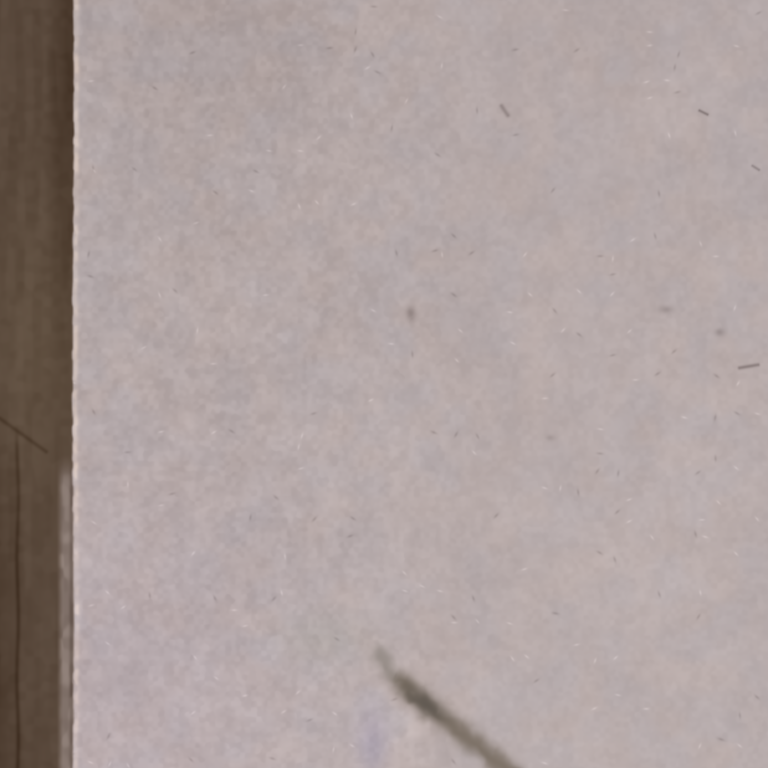
Write a Shadertoy shader that draws this texture.

```glsl
// Draws a pale mottled plaster wall with a dark wooden strip at the left and a diagonal scuff below.

vec2 hash2(vec2 cell) {
    vec3 p = fract(cell.xyx * vec3(0.1031, 0.1030, 0.0973));
    p += dot(p, p.yzx + 33.33);
    return fract((p.xx + p.yz) * p.zy);
}

// Smooth cellular noise: soft blobs around jittered points, centred near zero.
float cellular(vec2 p) {
    vec2 cell = floor(p), local = fract(p);
    float total = 0.0, weight = 0.0;
    for (int y = -1; y <= 1; y++) {
        for (int x = -1; x <= 1; x++) {
            vec2 offset = vec2(x, y);
            vec2 seed = hash2(cell + offset);
            vec2 d = offset + 0.2 + 0.6 * seed - local;
            float w = exp(-5.0 * dot(d, d));
            total += w * hash2(cell + offset + 71.0).x;
            weight += w;
        }
    }
    return total / weight - 0.5;
}

float layeredSines(vec2 p) {
    return (sin(p.x + 1.3 * sin(p.y * 0.7)) + sin(p.y * 1.3 + 1.7 * sin(p.x * 0.6))) * 0.5;
}

float segment(vec2 p, vec2 a, vec2 b) {
    vec2 ab = b - a;
    return length(p - a - ab * clamp(dot(p - a, ab) / dot(ab, ab), 0.0, 1.0));
}

float glow(vec2 p, vec2 centre, vec2 radius) {
    vec2 d = (p - centre) / radius;
    return exp(-dot(d, d));
}

float line(float d, float width) {
    return exp(-d * d / (width * width));
}

vec3 wall(vec2 p) {
    vec3 color = mix(vec3(0.695, 0.648, 0.645), vec3(0.722, 0.675, 0.672),
                     smoothstep(0.0, 1.2, p.x * 0.7 + 0.85 - p.y));
    color -= 0.022 * glow(p, vec2(0.25, 0.97), vec2(0.16, 0.16));
    color += vec3(0.002, -0.002, 0.012) * glow(p, vec2(0.16, 0.08), vec2(0.25, 0.3));
    color += 0.005 * layeredSines(p * 17.0);
    // Mottling is strongest toward the left
    float grain = mix(1.0, 0.6, smoothstep(0.3, 0.75, p.x));
    color += 0.022 * cellular(p * 22.0);
    color += grain * 0.035 * cellular(p * vec2(75.0, 65.0));
    color += grain * 0.035 * cellular(p * 150.0 + 9.0);
    color += vec3(0.014, 0.0, -0.014) * cellular(p * 28.0 + 40.0);
    return color;
}

// Sparse short flecks, one candidate per grid cell.
float flecks(vec2 p, float scale, float rarity) {
    vec2 q = p * scale, cell = floor(q);
    vec2 seed = hash2(cell + 17.0);
    vec2 d = fract(q) - 0.3 - 0.4 * seed;
    float angle = 6.28 * seed.x;
    d = mat2(cos(angle), -sin(angle), sin(angle), cos(angle)) * d;
    return step(rarity, hash2(cell + 5.0).y) * glow(d, vec2(0.0), vec2(0.16, 0.07));
}

vec3 addMarks(vec3 color, vec2 p) {
    float mark = 0.14 * glow(p, vec2(0.535, 0.592), vec2(0.006, 0.009));
    mark += 0.12 * line(segment(p, vec2(0.653, 0.862), vec2(0.661, 0.850)), 0.003);
    mark += 0.16 * line(segment(p, vec2(0.911, 0.856), vec2(0.921, 0.851)), 0.002);
    mark += 0.16 * line(segment(p, vec2(0.963, 0.521), vec2(0.987, 0.525)), 0.0025);
    mark += 0.12 * line(segment(p, vec2(0.980, 0.784), vec2(0.988, 0.779)), 0.002);
    mark += 0.09 * glow(p, vec2(0.867, 0.597), vec2(0.010, 0.005));
    mark += 0.09 * glow(p, vec2(0.937, 0.567), vec2(0.006, 0.005));
    mark += 0.06 * glow(p, vec2(0.716, 0.430), vec2(0.007, 0.004));
    mark += 0.07 * flecks(p, 38.0, 0.93) - 0.06 * flecks(p + 0.37, 44.0, 0.93);
    return color - mark;
}

vec3 addScuff(vec3 color, vec2 p) {
    color += 0.05 * glow(p, vec2(0.530, 0.030), vec2(0.025, 0.035)) * (1.0 + 2.0 * cellular(p * 75.0));
    color += vec3(-0.035, -0.03, 0.01) * glow(p, vec2(0.485, 0.035), vec2(0.022, 0.045));
    color -= vec3(0.025, 0.01, 0.015) * glow(p, vec2(0.42, 0.17), vec2(0.06, 0.035));
    vec2 q = p + 0.008 * vec2(cellular(p * 70.0), cellular(p * 60.0 + 31.0));
    float d = segment(q, vec2(0.495, 0.146), vec2(0.525, 0.105));
    color = mix(color, vec3(0.51, 0.48, 0.45), 0.6 * line(d, 0.011));
    d = segment(q, vec2(0.525, 0.107), vec2(0.675, -0.015));
    color = mix(color, vec3(0.44, 0.395, 0.345), 0.8 * line(d, 0.014));
    float core = glow(q, vec2(0.553, 0.082), vec2(0.035, 0.03)) * line(d, 0.011);
    return mix(color, vec3(0.34, 0.315, 0.29), 0.7 * core);
}

vec3 wood(vec2 p) {
    vec3 color = mix(vec3(0.345, 0.28, 0.23), vec3(0.375, 0.31, 0.25), glow(p, vec2(0.045, 0.56), vec2(0.07, 0.2)));
    color -= 0.06 * smoothstep(0.055, 0.085, p.x) * smoothstep(0.4, 0.85, p.y);
    color -= 0.04 * smoothstep(0.035, 0.0, p.x) * smoothstep(0.55, 0.2, p.y);
    color += 0.03 * cellular(p * vec2(95.0, 13.0)) + 0.025 * cellular(p * 90.0);
    // Vertical seam and slanted crack
    color -= 0.07 * line(p.x - 0.023 - 0.001 * sin(p.y * 40.0), 0.003) * smoothstep(0.45, 0.41, p.y);
    return color - 0.06 * line(segment(p, vec2(0.0, 0.455), vec2(0.060, 0.412)), 0.003);
}

void mainImage(out vec4 fragColor, in vec2 fragCoord) {
    vec2 p = fragCoord / iResolution.xy;
    float soft = 1.0 / iResolution.x + 0.001;
    vec3 color = addScuff(addMarks(wall(p), p), p);
    // Wooden strip, lower worn border and bright rim
    float edge = 0.095 + 0.001 * sin(p.y * 9.0) + 0.002 * cellular(p * vec2(20.0, 90.0));
    float lower = smoothstep(0.41, 0.37, p.y);
    float worn = lower * smoothstep(0.075 - soft, 0.081 + soft, p.x);
    vec3 border = vec3(0.53, 0.47, 0.44) + 0.12 * cellular(p * vec2(110.0, 65.0));
    vec3 strip = mix(wood(p), border, worn);
    strip -= 0.10 * lower * line(p.x - 0.093, 0.003);
    color = mix(strip, color, smoothstep(edge - soft, edge + soft, p.x));
    color += vec3(0.10, 0.085, 0.06) * line(p.x - edge - 0.004, 0.0035) * (0.8 + cellular(p * 85.0));
    fragColor = vec4(clamp(color, 0.0, 1.0), 1.0);
}
```
